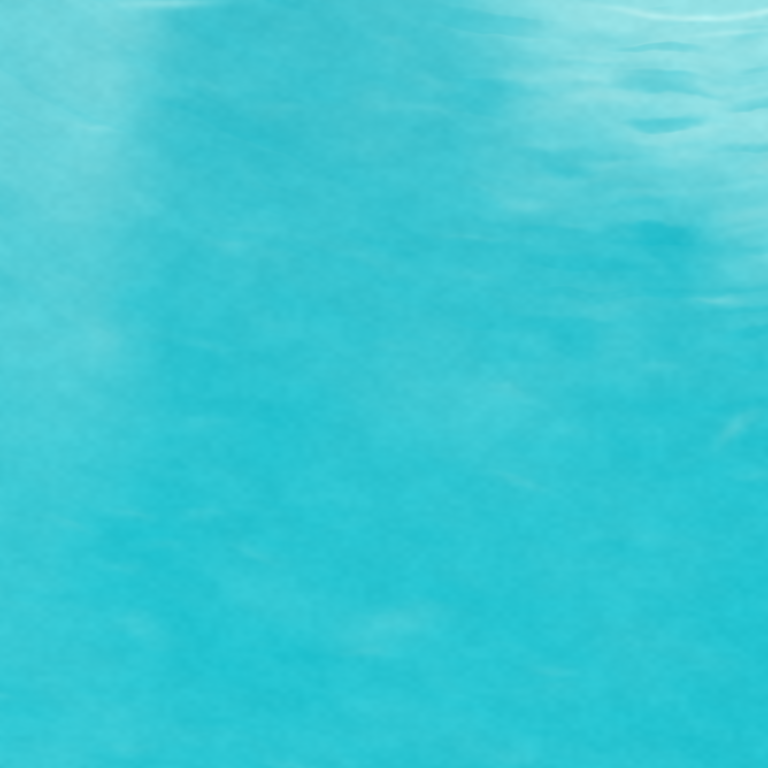
Reproduce this texture procedurally as a Shadertoy shader.

```glsl
// Calm turquoise pool water with pale sky haze, soft patches and fine ripples.

float hash(vec2 p) {
    vec3 q = fract(vec3(p.xyx) * 0.1031);
    q += dot(q, q.yzx + 33.33);
    return fract((q.x + q.y) * q.z);
}

float noise(vec2 p) {
    vec2 cell = floor(p), f = fract(p);
    f = f * f * (3.0 - 2.0 * f);
    float low = mix(hash(cell), hash(cell + vec2(1, 0)), f.x);
    float high = mix(hash(cell + vec2(0, 1)), hash(cell + 1.0), f.x);
    return mix(low, high, f.y);
}

// Layered noise, centred on zero.
float fbm(vec2 p) {
    float sum = 0.0, amp = 0.5;
    for (int i = 0; i < 5; i++) {
        sum += amp * (noise(p) - 0.5);
        p = mat2(1.9, 0.5, -0.5, 1.9) * p + 17.3;
        amp *= 0.52;
    }
    return sum;
}

// Soft elliptical glow, slightly tilted.
float glow(vec2 p, vec2 center, vec2 size, float tilt) {
    vec2 d = p - center;
    d.y -= d.x * tilt;
    d /= size;
    return exp(-dot(d, d));
}

void mainImage(out vec4 fragColor, in vec2 fragCoord) {
    vec2 uv = fragCoord / iResolution.xy;
    vec2 warp = vec2(fbm(uv * vec2(5, 8)), fbm(uv * vec2(5, 9) + 41.0));
    vec2 p = uv + 0.1 * warp;

    // Body of water: purer below, greyer towards the top.
    vec3 water = mix(vec3(0.15, 0.77, 0.82), vec3(0.225, 0.755, 0.805), smoothstep(0.2, 1.0, uv.y));

    // Reflected haze in the upper right corner and along the left side.
    float rightHaze = smoothstep(0.58, 0.76, p.x) * smoothstep(0.68, 0.87, p.y);
    rightHaze *= 0.6 + 0.3 * smoothstep(0.65, 0.95, p.x);
    rightHaze = max(rightHaze, 0.7 * smoothstep(0.87, 1.03, p.x) * smoothstep(0.57, 0.77, p.y));
    float leftEdge = 0.15 + 0.08 * smoothstep(0.5, 1.0, uv.y);
    float leftHaze = 1.0 - smoothstep(leftEdge - 0.08, leftEdge + 0.07, p.x);
    leftHaze *= 0.1 + 0.27 * smoothstep(0.1, 0.65, p.y) + 0.23 * smoothstep(0.6, 0.9, p.y);
    leftHaze *= 0.82 + 0.18 * smoothstep(0.0, 0.13, uv.x);
    float haze = max(rightHaze, leftHaze) + 0.02;
    haze += 0.18 * smoothstep(0.9, 1.0, uv.y) * smoothstep(0.3, 0.6, uv.x);
    haze += 0.06 * smoothstep(0.35, 0.7, p.x) * smoothstep(0.4, 0.55, p.y);

    // Cloudy patches and slanted streaks drifting through the body.
    vec2 slanted = vec2(uv.x, uv.y + 0.2 * uv.x) + 0.05 * warp;
    float patches = fbm(slanted * vec2(6, 10) + 7.0);
    float streaks = fbm(slanted * vec2(12, 34) + 23.0);
    haze += 0.24 * patches + 0.15 * streaks;
    haze += 0.2 * glow(p, vec2(0.53, 0.2), vec2(0.06, 0.025), 0.1);
    haze += 0.12 * glow(p, vec2(0.61, 0.48), vec2(0.11, 0.06), -0.2);
    haze += 0.18 * glow(p, vec2(0.78, 0.6), vec2(0.06, 0.045), -0.3);
    haze -= 0.14 * glow(p, vec2(0.86, 0.69), vec2(0.09, 0.04), 0.2);
    haze += 0.32 * glow(p, vec2(0.97, 0.43), vec2(0.035, 0.014), 0.4);
    haze += 0.32 * glow(p, vec2(0.95, 0.61), vec2(0.045, 0.011), -0.1);
    haze += 0.18 * glow(p, vec2(0.125, 0.565), vec2(0.025, 0.035), 0.3);

    // Scattered faint glints, one candidate per cell of a wide grid.
    vec2 grid = p * vec2(9, 18);
    for (int i = 0; i < 9; i++) {
        vec2 cell = floor(grid) + vec2(i % 3 - 1, i / 3 - 1);
        vec2 center = cell + vec2(hash(cell + 3.0), hash(cell + 61.0));
        float strength = smoothstep(0.55, 1.0, hash(cell + 119.0));
        haze += 0.16 * strength * glow(grid, center, vec2(0.28, 0.18), -0.4);
    }

    // Fine bowed ripples: short soft dark and light dashes, strongest upper right.
    float bow = 0.4 * (uv.x - 0.82) * (uv.x - 0.82);
    vec2 flow = vec2(uv.x * 9.0, (uv.y - bow) * 50.0 + 3.0 * warp.y);
    float broad = noise(flow + 5.0) - 0.5;
    float narrow = noise(flow * vec2(1.6, 2.0) + 31.0) - 0.5;
    float dash = smoothstep(0.14, 0.45, noise(flow * vec2(0.9, 1.1) + 73.0) - 0.45);
    float rippleZone = smoothstep(0.56, 0.8, p.x) * smoothstep(0.64, 0.78, p.y);
    rippleZone += 0.22 * smoothstep(0.4, 0.9, uv.y);
    rippleZone += 0.3 * smoothstep(0.45, 0.8, p.x) * smoothstep(0.35, 0.55, uv.y);
    haze += rippleZone * (0.2 * broad + 0.16 * narrow - 0.24 * dash);

    // Bright rims along the top edge.
    float rimLine = uv.y - 0.979 - 0.9 * (uv.x - 0.91) * (uv.x - 0.91) - 0.02 * warp.y;
    float rim = exp(-pow(rimLine / 0.005, 2.0)) * smoothstep(0.74, 0.84, uv.x);
    rim *= 0.5 + noise(uv * vec2(22, 40));
    rim += 0.7 * glow(uv, vec2(0.96, 0.958), vec2(0.06, 0.004), 0.08);
    rim += 0.7 * glow(uv, vec2(0.22, 0.996), vec2(0.06, 0.007), 0.03);

    vec3 color = mix(water, vec3(0.575, 0.88, 0.895), clamp(haze, -0.18, 1.0));
    color = mix(color, vec3(0.74, 0.95, 0.95), clamp(0.65 * rim, 0.0, 1.0));

    // Gentle tonal mottling.
    color += 0.04 * fbm(uv * vec2(26, 34)) + 0.02 * (noise(uv * vec2(100, 130)) - 0.5);
    fragColor = vec4(clamp(color, 0.0, 1.0), 1.0);
}
```
